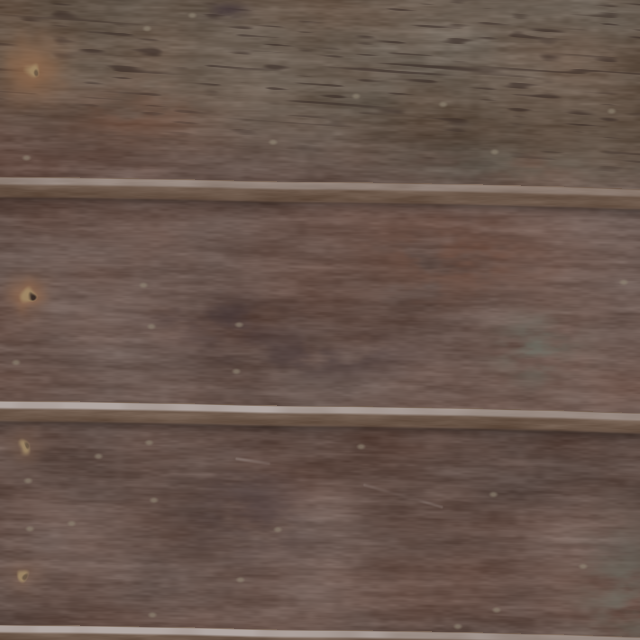
A WebGL 1 fragment shader for this texture:

```glsl
precision mediump float;
// Weathered brown timber boards with pale stepped edges, screws, stains and scratches.
uniform vec2 u_resolution;

#define BOARD_PITCH 0.350
#define FIRST_EDGE 0.724
#define SLOPE 0.018
#define RIM_WIDTH 0.012
#define LIP_WIDTH 0.033
#define SCREW_X 0.044
#define MOTTLE 0.19
#define GRAIN 0.13
#define FLECK_CELLS 15.0

const vec3 OLIVE_WOOD = vec3(0.395, 0.338, 0.290);
const vec3 BROWN_WOOD = vec3(0.400, 0.322, 0.292);
const vec3 DARK_WOOD = vec3(0.200, 0.150, 0.135);
const vec3 LIP_WOOD = vec3(0.415, 0.335, 0.280);
const vec3 PALE_RIM = vec3(0.700, 0.660, 0.645);
const vec3 RUST = vec3(0.500, 0.320, 0.240);
const vec3 PLUM = vec3(0.265, 0.215, 0.225);
const vec3 VERDIGRIS = vec3(0.430, 0.450, 0.410);
const vec3 BRASS = vec3(0.640, 0.550, 0.410);

float hash(vec2 p) {
  p = fract(p * vec2(0.1031, 0.1137));
  p += dot(p, p.yx + 33.33);
  return fract((p.x + p.y) * p.x * 7.31);
}

float noise(vec2 p) {
  vec2 i = floor(p), f = fract(p);
  f = f * f * (3.0 - 2.0 * f);
  return mix(mix(hash(i), hash(i + vec2(1.0, 0.0)), f.x),
             mix(hash(i + vec2(0.0, 1.0)), hash(i + 1.0), f.x), f.y);
}

float fbm(vec2 p) {
  float sum = 0.0, amp = 0.53;
  for (int i = 0; i < 4; i++) {
    sum += amp * noise(p);
    p = p * 2.03 + 17.3;
    amp *= 0.5;
  }
  return sum;
}

// Soft elliptical patch with a ragged, noise-broken body
float patchMask(vec2 p, vec2 centre, vec2 radius) {
  vec2 q = (p - centre) / radius;
  return exp(-dot(q, q)) * smoothstep(0.2, 0.7, fbm(p * vec2(18.0, 40.0) + centre * 50.0));
}

float segment(vec2 p, vec2 a, vec2 b) {
  vec2 ab = b - a;
  return length(p - a - ab * clamp(dot(p - a, ab) / dot(ab, ab), 0.0, 1.0));
}

vec3 woodColour(vec2 p, float board) {
  float top = 1.0 - step(0.0, board);
  vec2 g = vec2(p.x, p.y + SLOPE * p.x) + board * vec2(3.7, 0.0);
  vec3 c = mix(BROWN_WOOD, OLIVE_WOOD, top * smoothstep(0.74, 0.92, p.y + 0.12 * p.x));
  c += MOTTLE * (fbm(g * vec2(5.0, 10.0) + 4.0) - 0.5);
  c += GRAIN * (fbm(g * vec2(10.0, 110.0) + 30.0) - 0.5);
  c += 0.045 * (noise(g * vec2(70.0, 260.0)) - 0.5);
  c += vec3(0.05, 0.0, -0.02) * (fbm(g * vec2(6.0, 12.0) + 60.0) - 0.5);

  // Stains
  c = mix(c, PLUM, 0.65 * patchMask(p, vec2(0.35, 0.50), vec2(0.10, 0.035)));
  c = mix(c, PLUM, 0.55 * patchMask(p, vec2(0.50, 0.445), vec2(0.13, 0.030)));
  c = mix(c, PLUM, 0.50 * patchMask(p, vec2(0.39, 0.20), vec2(0.08, 0.070)));
  c = mix(c, PLUM, 0.95 * patchMask(p, vec2(0.355, 0.982), vec2(0.03, 0.012)));
  c = mix(c, RUST, 0.42 * patchMask(p, vec2(0.70, 0.59), vec2(0.12, 0.060)));
  c = mix(c, RUST, 0.32 * patchMask(p, vec2(0.21, 0.82), vec2(0.10, 0.050)));
  c = mix(c, VERDIGRIS, 0.75 * patchMask(p, vec2(0.84, 0.455), vec2(0.06, 0.050)));
  c = mix(c, VERDIGRIS, 0.60 * patchMask(p, vec2(0.98, 0.07), vec2(0.07, 0.100)));
  c = mix(c, VERDIGRIS, 0.35 * patchMask(p, vec2(0.80, 0.74), vec2(0.16, 0.030)));

  // Short open cracks in the drier top board
  float crack = smoothstep(0.70, 0.96, noise(vec2(p.x * 21.0, (p.y + 0.07 * p.x) * 175.0)));
  return mix(c, DARK_WOOD, 0.55 * crack * top * smoothstep(0.76, 0.92, p.y + 0.1 * p.x));
}

// One centred screw on the upper boards, a pair on the lowest full board
vec3 addScrews(vec3 c, vec2 p, float board, float depth) {
  float y = board < 0.5 ? depth - 0.182 : abs(depth - 0.171) - 0.100;
  vec2 q = vec2(p.x - SCREW_X + 0.006 * board, y);
  q += 0.012 * (vec2(noise(p * 60.0), noise(p * 60.0 + 9.0)) - 0.5);
  float radius = board < -0.5 ? 0.046 : 0.026;
  float halo = exp(-dot(q, q) / (radius * radius));
  c = mix(c, vec3(0.60, 0.42, 0.29), halo * (board < 0.5 ? 0.65 : 0.22));
  c = mix(c, BRASS, 0.85 * (1.0 - smoothstep(0.005, 0.014, length(q))));
  float hole = 1.0 - smoothstep(0.002, 0.007, length(q - vec2(0.004, 0.003)));
  return mix(c, DARK_WOOD, hole * (abs(board) < 0.5 ? 0.95 : 0.45));
}

void main() {
  vec2 uv = gl_FragCoord.xy / u_resolution;
  float soft = max(0.0025, 1.0 / u_resolution.y);
  float drop = FIRST_EDGE - uv.y - SLOPE * uv.x + 0.003 * (noise(vec2(uv.x * 7.0, 2.0)) - 0.5);
  float board = floor(drop / BOARD_PITCH);
  float depth = drop - board * BOARD_PITCH;

  vec3 c = addScrews(woodColour(uv, board), uv, board, depth);

  // Scattered pale flecks and two scratches
  vec2 cell = floor(uv * FLECK_CELLS);
  vec2 spot = 0.25 + 0.5 * vec2(hash(cell + 3.0), hash(cell + 8.0));
  float fleck = length((fract(uv * FLECK_CELLS) - spot) * vec2(0.8, 1.2));
  c = mix(c, vec3(0.57, 0.53, 0.46), 0.6 * step(0.88, hash(cell + 21.0)) * (1.0 - smoothstep(0.02, 0.11, fleck)));
  float scratch = min(segment(uv, vec2(0.57, 0.242), vec2(0.69, 0.208)), segment(uv, vec2(0.37, 0.283), vec2(0.42, 0.276)));
  c = mix(c, PALE_RIM, 0.4 * noise(uv * 45.0) * (1.0 - smoothstep(0.0, 0.004, scratch)));

  // Stepped edge: cast shadow, brown lip, then the pale worn rim
  c *= 1.0 - 0.28 * smoothstep(LIP_WIDTH - 0.004, LIP_WIDTH, depth) * exp(-max(depth - LIP_WIDTH, 0.0) * 130.0);
  vec3 lip = LIP_WOOD + 0.16 * (fbm(uv * vec2(14.0, 120.0)) - 0.5) - 2.5 * (depth - 0.022);
  c = mix(c, lip, 1.0 - smoothstep(LIP_WIDTH - 2.0 * soft, LIP_WIDTH + soft, depth));
  float wear = (board < 0.5 ? 0.55 : 0.98) * (1.0 - 0.45 * smoothstep(0.35, 1.0, uv.x));
  wear *= 0.8 + 0.35 * noise(vec2(uv.x * 24.0, board * 5.0));
  float rim = smoothstep(0.0, soft, depth) * (1.0 - smoothstep(RIM_WIDTH - soft, RIM_WIDTH + soft, depth));
  c = mix(c, PALE_RIM, rim * clamp(wear, 0.0, 1.0));

  gl_FragColor = vec4(clamp(c, 0.0, 1.0), 1.0);
}
```
